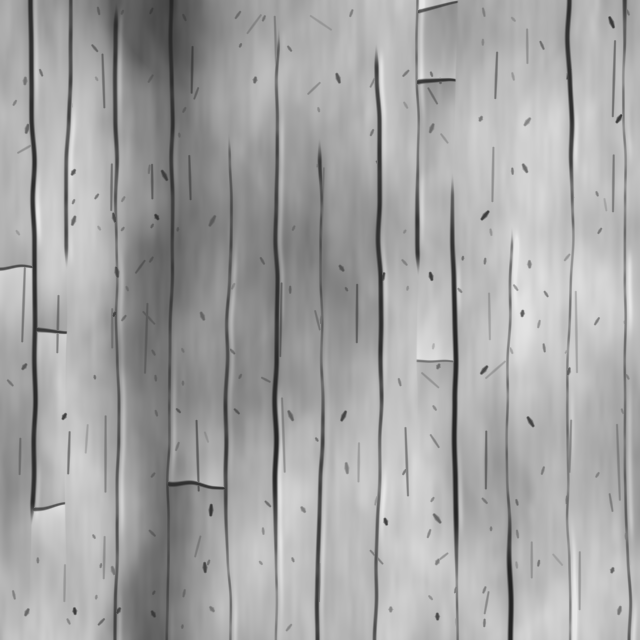
Give the GLSL for this texture, as a three.js fragment shader.

```glsl
// Weathered grey timber: narrow upright boards split by wavering dark cracks.
// Soft cloudy stains and faint grain set the tone; looped cracks, cross breaks
// and jittered strokes (hairlines, scratches, specks) are cut on top.
#define BOARDS 13
#define BREAKS 7
#define BASE_TONE 0.672
#define CRACK_TONE 0.13
#define CLOUD_CONTRAST 0.46
#define GRAIN_CONTRAST 0.07
#define STAIN_DEPTH 0.24
#define BOARD_CONTRAST 0.09
#define CRACK_WIDTH 0.0036
#define EDGE_SOFTNESS 0.0024

varying vec2 vUv;

float hash(vec2 p) {
  vec3 q = fract(p.xyx * 0.1031);
  q += dot(q, q.yzx + 33.33);
  return fract((q.x + q.y) * q.z);
}

float noise(vec2 p) {
  vec2 cell = floor(p), f = fract(p);
  f = f * f * (3.0 - 2.0 * f);
  return mix(mix(hash(cell), hash(cell + vec2(1.0, 0.0)), f.x),
             mix(hash(cell + vec2(0.0, 1.0)), hash(cell + 1.0), f.x), f.y);
}

float fbm(vec2 p) {
  float sum = 0.0, weight = 0.53;
  for (int i = 0; i < 4; i++) {
    sum += weight * noise(p);
    p = p * 2.03 + vec2(17.3, 9.1);
    weight *= 0.5;
  }
  return sum;
}

// Soft elliptical patch
float patchAt(vec2 p, vec2 centre, vec2 size) {
  vec2 q = (p - centre) / size;
  return exp(-dot(q, q));
}

// Wavering x position of the crack with the given index
float crackX(float id, float y) {
  float x = (id + 0.5 + 0.6 * (hash(vec2(id, 3.0)) - 0.5)) / float(BOARDS);
  return x + 0.012 * (noise(vec2(y * 3.0, id * 9.0)) - 0.5)
           + 0.004 * (noise(vec2(y * 16.0, id * 5.0)) - 0.5);
}

// One short tapered stroke per chosen grid cell; tilt is measured from upright
float strokes(vec2 p, vec2 cells, float seed, float halfLength, float width, float tilt, float chance) {
  vec2 id = floor(p * cells) + seed;
  vec2 centre = 0.35 + 0.3 * vec2(hash(id + 1.7), hash(id + 5.2));
  vec2 q = (fract(p * cells) - centre) / cells;
  float angle = tilt * (2.0 * hash(id + 9.4) - 1.0);
  vec2 dir = vec2(sin(angle), cos(angle));
  float reach = halfLength * mix(0.3, 1.0, hash(id + 13.6));
  float along = clamp(dot(q, dir), -reach, reach);
  float radius = width * (1.0 - 0.6 * abs(along) / reach);
  float ink = 1.0 - smoothstep(radius * 0.3, radius + EDGE_SOFTNESS, length(q - dir * along));
  return ink * step(hash(id + 21.8), chance) * mix(0.4, 1.0, hash(id + 31.1));
}

// Clouds, stains, pale worn spots and upright grain
float woodTone(vec2 p) {
  vec2 warped = p + 0.09 * (vec2(fbm(p * 5.0), fbm(p * 5.0 + 40.0)) - 0.5);
  float tone = BASE_TONE + CLOUD_CONTRAST * (fbm(warped * vec2(7.0, 3.5) + 4.0) - 0.5);
  float stain = patchAt(warped, vec2(0.47, 0.63), vec2(0.16, 0.23))
              + 0.8 * patchAt(warped, vec2(0.2, 1.0), vec2(0.15, 0.12))
              + exp(-pow(abs(warped.x - 0.24) / 0.065, 2.0)) * mix(0.4, 1.0, noise(vec2(p.y * 4.0, 2.0)));
  tone -= STAIN_DEPTH * min(stain, 1.15);
  tone += 0.13 * patchAt(warped, vec2(0.09, 0.65), vec2(0.07, 0.11));
  tone += 0.08 * patchAt(warped, vec2(0.43, 0.14), vec2(0.08, 0.15));
  float grain = 0.6 * noise(p * vec2(85.0, 5.0)) + 0.4 * noise(p * vec2(150.0, 22.0));
  return tone + GRAIN_CONTRAST * (grain - 0.5);
}

void main() {
  vec2 p = vUv;
  float tone = woodTone(p);
  float ink = 0.0;

  // Long upright cracks, with a tone step and a worn bright lip beside them
  for (int i = 0; i < BOARDS; i++) {
    float id = float(i);
    float d = p.x - crackX(id, p.y);
    float inside = mix(0.25, 1.1, hash(vec2(id, 11.0))) - abs(p.y - hash(vec2(id, 23.0)));
    float alive = smoothstep(0.0, 0.04, inside);
    float strength = smoothstep(0.2, 0.75, noise(vec2(p.y * 3.5, id * 13.0 + 2.0)))
                   * mix(0.45, 1.0, hash(vec2(id, 31.0)));
    float width = CRACK_WIDTH * mix(0.25, 1.0, strength) * alive;
    float core = 1.0 - smoothstep(width * 0.4, width + EDGE_SOFTNESS, abs(d));
    float broken = mix(mix(0.55, 1.0, noise(vec2(p.y * 55.0, id))), 1.0, strength);
    ink = max(ink, core * alive * broken * mix(0.55, 1.0, strength));
    float shadeStep = hash(vec2(id + 1.0, 41.0)) - hash(vec2(id, 41.0));
    tone += BOARD_CONTRAST * shadeStep * smoothstep(-0.004, 0.004, d) * smoothstep(0.0, 0.15, inside);
    tone -= 0.09 * strength * alive * exp(-abs(d) / 0.009);
    float lip = (d - 0.0075) / 0.004;
    tone += 0.13 * alive * exp(-lip * lip) * smoothstep(0.4, 0.9, noise(vec2(p.y * 9.0, id * 3.0)));
  }

  // Cross breaks between neighbouring cracks, pale on one side
  for (int k = 0; k < BREAKS; k++) {
    float seed = float(k) + 50.0;
    float board = floor(hash(vec2(seed, 1.0)) * float(BOARDS)) - 1.0;
    float left = crackX(board, p.y), right = crackX(board + 1.0, p.y);
    float t = (p.x - left) / (right - left);
    float within = smoothstep(-0.03, 0.03, t) * smoothstep(1.03, 0.97, t);
    float slope = mix(-0.08, 0.3, pow(hash(vec2(seed, 2.0)), 2.0));
    float e = p.y - hash(vec2(seed, 3.0)) - slope * (p.x - left) - 0.007 * noise(vec2(p.x * 30.0, seed));
    float side = hash(vec2(seed, 4.0)) < 0.6 ? -e : e;
    float lit = smoothstep(-0.003, 0.003, side);
    tone += within * mix(-0.06, 0.11, lit) * exp(-abs(e) / 0.06);
    float width = 0.004 * hash(vec2(seed, 5.0)) * (1.0 - 0.7 * clamp(t, 0.0, 1.0));
    float core = 1.0 - smoothstep(width * 0.4, width + EDGE_SOFTNESS, abs(e));
    ink = max(ink, within * core * mix(0.35, 0.95, hash(vec2(seed, 5.0))));
  }

  // Hairlines, slanted scratches and dark specks
  ink = max(ink, 0.55 * strokes(p, vec2(15.0, 5.0), 70.0, 0.065, 0.0012, 0.04, 0.45));
  ink = max(ink, 0.4 * strokes(p, vec2(11.0, 11.0), 130.0, 0.022, 0.001, 1.1, 0.3));
  ink = max(ink, 0.85 * strokes(p, vec2(14.0, 13.0), 190.0, 0.008, 0.0032, 0.7, 0.24));
  ink = max(ink, 0.5 * strokes(p, vec2(23.0, 21.0), 260.0, 0.006, 0.0014, 0.8, 0.25));

  gl_FragColor = vec4(vec3(clamp(mix(tone, CRACK_TONE, ink), 0.0, 0.9)), 1.0);
}
```
